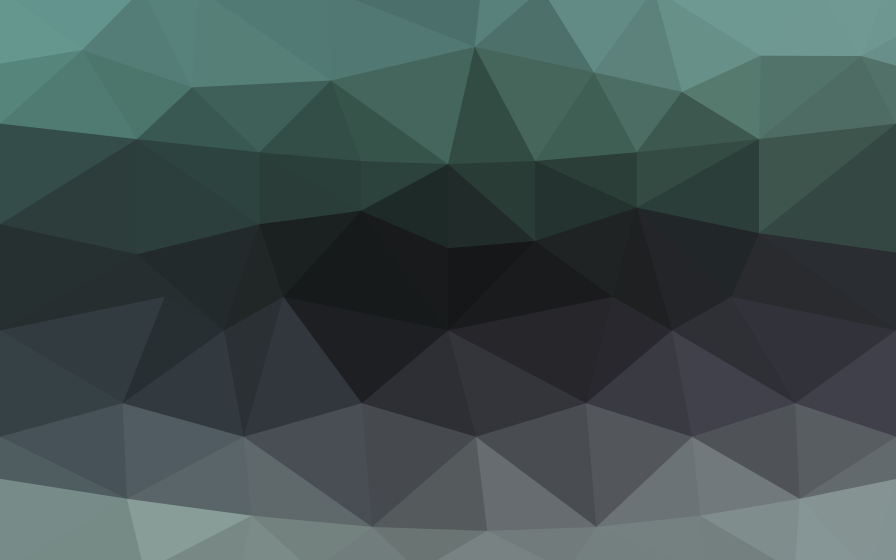
A WebGL 2 fragment shader for this background:

```glsl
#version 300 es
precision highp float;

uniform vec2 u_resolution;
out vec4 fragColor;

const float ASPECT = 1.6;
const float COLUMN = 0.2;
const int ROWS = 8;

// Each mesh row is a wave: base height, swing, frequency, crest column
const vec4 ROW_WAVE[ROWS] = vec4[ROWS](
    vec4(-0.02, 0.0, 1.0, 0.0), vec4(0.146, 0.094, 0.39, 4.0),
    vec4(0.25, 0.03, 3.1416, 0.0), vec4(0.44, 0.03, 3.1416, 0.0),
    vec4(0.588, 0.042, 1.85, 1.0), vec4(0.78, 0.073, 0.39, 4.0),
    vec4(0.875, 0.042, 1.85, 2.4), vec4(1.02, 0.0, 1.0, 0.0));

// Sideways drift of each row: swing, frequency
const vec2 ROW_DRIFT[ROWS] = vec2[ROWS](
    vec2(0.06, 1.3), vec2(0.07, 0.39), vec2(0.05, 0.39), vec2(0.094, 1.571),
    vec2(0.063, 0.785), vec2(0.063, 0.785), vec2(-0.063, 1.0), vec2(0.06, 2.0));

// Vertical colour ramps, bottom to top
const vec3 LEFT_RAMP[10] = vec3[10](
    vec3(0.53, 0.62, 0.60), vec3(0.33, 0.39, 0.40), vec3(0.27, 0.32, 0.35),
    vec3(0.20, 0.24, 0.26), vec3(0.18, 0.22, 0.23), vec3(0.16, 0.20, 0.20),
    vec3(0.19, 0.27, 0.26), vec3(0.25, 0.38, 0.36), vec3(0.32, 0.50, 0.46),
    vec3(0.41, 0.61, 0.58));
const vec3 MIDDLE_RAMP[10] = vec3[10](
    vec3(0.46, 0.50, 0.50), vec3(0.29, 0.30, 0.32), vec3(0.22, 0.225, 0.245),
    vec3(0.13, 0.13, 0.15), vec3(0.08, 0.08, 0.085), vec3(0.08, 0.085, 0.09),
    vec3(0.13, 0.19, 0.175), vec3(0.19, 0.30, 0.26), vec3(0.26, 0.38, 0.345),
    vec3(0.31, 0.46, 0.44));
const vec3 RIGHT_RAMP[10] = vec3[10](
    vec3(0.52, 0.58, 0.58), vec3(0.43, 0.46, 0.47), vec3(0.29, 0.30, 0.33),
    vec3(0.25, 0.25, 0.30), vec3(0.19, 0.19, 0.21), vec3(0.16, 0.18, 0.19),
    vec3(0.21, 0.29, 0.27), vec3(0.27, 0.37, 0.33), vec3(0.36, 0.50, 0.46),
    vec3(0.44, 0.60, 0.58));

float hash(vec2 p) {
    return fract(sin(dot(p, vec2(127.1, 311.7))) * 43758.5);
}

vec2 meshVertex(int column, int row) {
    float c = float(column);
    vec4 wave = ROW_WAVE[row];
    vec2 drift = ROW_DRIFT[row];
    return vec2(c * COLUMN + drift.x * sin(drift.y * c),
                wave.x - wave.y * cos(wave.z * (c - wave.w)));
}

vec3 colourField(vec2 p) {
    float t = clamp(p.y * 10.0 - 0.5, 0.0, 8.999);
    int k = int(t);
    float f = fract(t);
    float side = (p.x / ASPECT - 0.5) / 0.45;
    vec3 middle = mix(MIDDLE_RAMP[k], MIDDLE_RAMP[k + 1], f);
    vec3 edge = side < 0.0 ? mix(LEFT_RAMP[k], LEFT_RAMP[k + 1], f)
                           : mix(RIGHT_RAMP[k], RIGHT_RAMP[k + 1], f);
    return mix(middle, edge, min(abs(side), 1.0));
}

// Signed distance to the line a-b, positive on its left
float edgeDistance(vec2 p, vec2 a, vec2 b) {
    vec2 d = normalize(b - a);
    return d.x * (p.y - a.y) - d.y * (p.x - a.x);
}

// Flat facet colour, premultiplied by its antialiased coverage
vec4 facet(vec2 p, vec2 a, vec2 b, vec2 c, vec2 id) {
    float inside = min(edgeDistance(p, a, b),
                       min(edgeDistance(p, b, c), edgeDistance(p, c, a)));
    float coverage = clamp(inside * u_resolution.y + 0.5, 0.0, 1.0);
    float shade = 1.0 + 0.22 * (hash(id) - 0.5);
    return vec4(colourField((a + b + c) / 3.0) * shade, 1.0) * coverage;
}

void main() {
    vec2 p = gl_FragCoord.xy / u_resolution * vec2(ASPECT, 1.0);
    int nearest = int(floor(p.x / COLUMN));
    vec4 total = vec4(0.0);

    for (int row = 0; row < ROWS - 1; row++) {
        for (int column = nearest - 1; column <= nearest + 1; column++) {
            vec2 a = meshVertex(column, row);
            vec2 b = meshVertex(column + 1, row);
            vec2 c = meshVertex(column + 1, row + 1);
            vec2 d = meshVertex(column, row + 1);
            vec2 id = vec2(column, row);

            // Split each cell along its shorter diagonal
            if (distance(a, c) < distance(b, d)) {
                total += facet(p, a, b, c, id) + facet(p, a, c, d, id + 0.5);
            } else {
                total += facet(p, a, b, d, id) + facet(p, b, c, d, id + 0.5);
            }
        }
    }
    fragColor = vec4(total.rgb / max(total.a, 0.001), 1.0);
}
```
